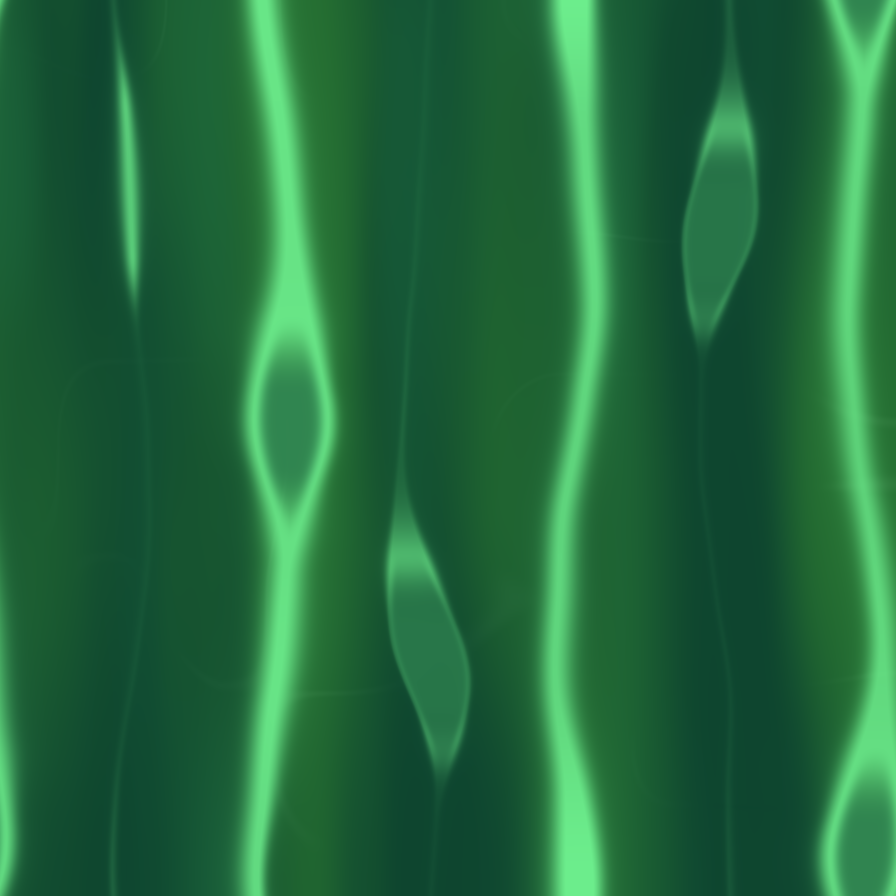
Write a Shadertoy shader that draws this texture.

```glsl
// Glowing green plant fibres with soft vertical veins and lens-shaped pores
#define VEINS 6
#define SWAY 0.018
#define PORE_WIDTH 0.040
#define PORE_RISE 0.25
#define PORE_FALL 0.17
#define DARK_TEAL vec3(0.055, 0.272, 0.185)
#define LEAF_GREEN vec3(0.140, 0.425, 0.190)
#define HAZE_GREEN vec3(0.105, 0.410, 0.250)
#define PORE_GREEN vec3(0.165, 0.480, 0.295)
#define GLOW_GREEN vec3(0.425, 0.930, 0.550)

const float TAU = 6.2831853;

float hash(vec2 p) {
    return fract(sin(dot(p, vec2(127.1, 311.7))) * 43758.5453);
}

float noise(vec2 p) {
    vec2 cell = floor(p), f = fract(p);
    f = f * f * (3.0 - 2.0 * f);
    float low = mix(hash(cell), hash(cell + vec2(1, 0)), f.x);
    float high = mix(hash(cell + vec2(0, 1)), hash(cell + vec2(1, 1)), f.x);
    return mix(low, high, f.y);
}

// Swelling along a vein: slender taper above, shorter below
float swelling(float u) {
    float s = smoothstep(0.0, 1.0, 1.0 - (u > 0.0 ? u / PORE_RISE : -u / PORE_FALL));
    return u > 0.0 ? s * mix(s, 1.0, 0.4) : s;
}

// Broad vertical bands, soft streaks and faint wisps
vec3 tissue(vec2 p) {
    float bend = 0.03 * (noise(vec2(p.x * 4.0, p.y * 3.0)) - 0.5);
    float x = p.x + bend;
    float tone = 0.43 + 0.32 * cos(TAU * 3.0 * (x + 0.02));
    tone += 0.75 * (noise(vec2(x * 11.0, p.y * 2.2)) - 0.5);
    tone += 0.16 * (noise(vec2(x * 26.0 + 9.0, p.y * 3.0)) - 0.5);
    vec3 color = mix(DARK_TEAL, LEAF_GREEN, smoothstep(-0.05, 1.0, tone));

    float haze = smoothstep(0.5, 1.0, noise(vec2(x * 13.0 + 31.0, p.y * 2.5)));
    color = mix(color, HAZE_GREEN, 0.45 * haze);

    float ridge = abs(noise(p * vec2(8.0, 6.0) + 17.0) - 0.5);
    float wisp = 1.0 - smoothstep(0.0, 0.025, ridge);
    wisp *= smoothstep(0.45, 0.8, noise(p * 7.0 + 53.0));
    return color + 0.03 * wisp * tone;
}

// Lays one vein, with its pore and glow, over the color
vec3 addVein(vec3 color, vec2 p, int index) {
    int id = index % VEINS;
    float key = float(id);
    bool strong = id % 2 == 0;
    bool porous = id % 3 != 1;
    float h = hash(vec2(key, 3.0)), k = hash(vec2(key, 8.0));

    // Wandering centre line
    float center = (float(index) - 0.15) / float(VEINS) + 0.02 * (h - 0.5);
    center += SWAY * sin(TAU * (p.y + h)) + 0.35 * SWAY * sin(TAU * (2.0 * p.y + k));
    center += 0.008 * (noise(vec2(key * 5.0, p.y * 9.0)) - 0.5);

    // Two edges that swell at slightly different heights
    float u = fract(p.y - fract(0.05 + 0.74 * key) + 0.35) - 0.35;
    float skew = 0.05 * (k - 0.5);
    float swell = swelling(u);
    float along = noise(vec2(key * 7.0 + 0.5, p.y * 4.0));
    float core = strong ? 0.001 + 0.005 * along * along : 0.0002;
    float bulge = porous ? PORE_WIDTH : (strong ? 0.012 : 0.001);
    float left = center - core - bulge * swelling(u - skew);
    float right = center + core + bulge * swelling(u + skew);
    float d = max(left - p.x, p.x - right);

    // Pore interior
    float pore = porous ? smoothstep(-0.14, -0.05, u) * (1.0 - smoothstep(0.03, 0.12, u)) : 0.0;
    float inside = 1.0 - smoothstep(-0.004, 0.003, d);
    vec3 fill = strong ? mix(PORE_GREEN, GLOW_GREEN, 0.12) : PORE_GREEN;
    color = mix(color, fill, 0.9 * inside * pore);

    // Each side fades over its own distance, so one edge looks crisper
    float side = p.x < 0.5 * (left + right) ? 2.0 : 5.0;
    float spread = noise(vec2(key * 3.0 + side * 17.0, p.y * 3.5));
    float reach = mix(0.007, 0.022, spread);
    if (!strong) reach = mix(0.003 + 0.003 * spread, 0.010, swell * (1.0 - pore));
    reach *= mix(1.0, 0.65, pore);
    float outer = max(d, 0.0) / reach;
    float light = 0.65 * exp(-outer * outer) + 0.35 * exp(-0.9 * outer);

    // Solid or rimmed inside
    float inner = min(d, 0.0) / (strong ? 0.011 : 0.005);
    light *= mix(1.0, exp(-inner * inner), pore);

    float weakLine = 0.04 + 0.42 * smoothstep(0.3, 0.85, along);
    float weak = mix(weakLine, 0.78, smoothstep(0.0, 0.6, swell));
    weak = mix(weak, 0.16, pore);
    float strength = strong ? mix(0.72 + 0.28 * along, 1.0, swell) : weak;
    strength *= strong ? 1.0 - 0.15 * pore : 1.0;
    return mix(color, GLOW_GREEN, light * strength);
}

void mainImage(out vec4 fragColor, in vec2 fragCoord) {
    vec2 p = fragCoord / iResolution.xy;
    vec3 color = tissue(p);
    for (int i = 0; i <= VEINS; i++) {
        color = addVein(color, p, i);
    }
    fragColor = vec4(color, 1.0);
}
```
